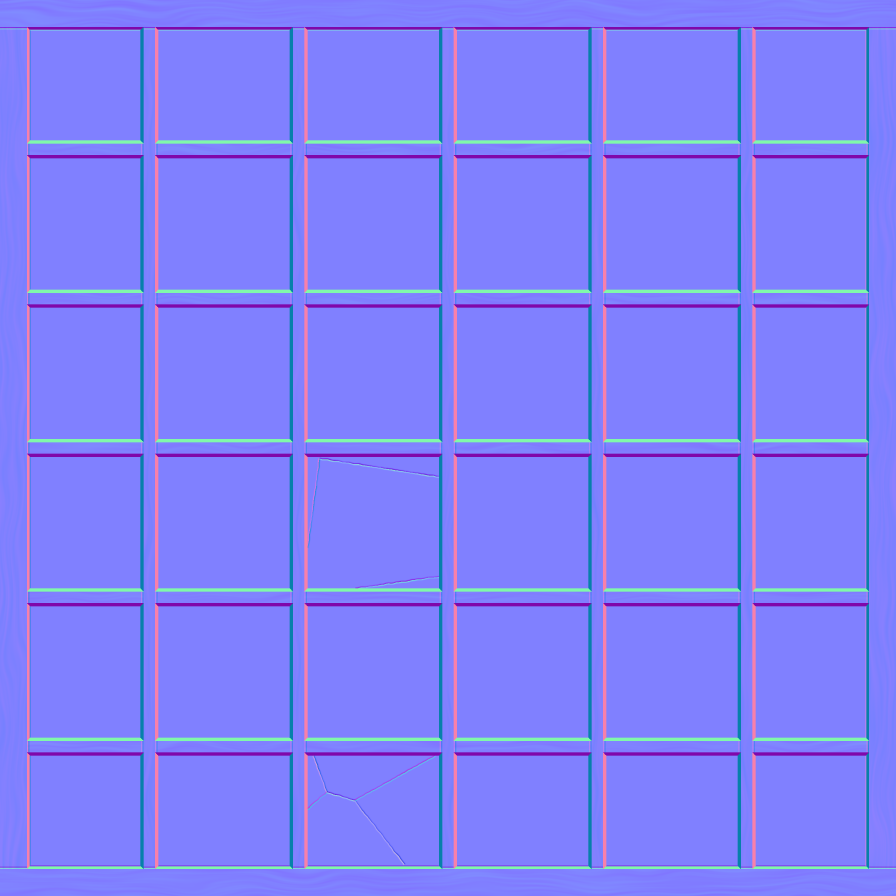
Write a Shadertoy shader that draws this texture map.

```glsl
// Normal map of a wooden lattice window: six by six panes, grained frame, two cracked panes.

// Lengths are in cells; the canvas is CELLS cells wide.
const float CELLS = 6.0;
const float FRAME_WIDTH = 0.181;
const float BAR_HALF_WIDTH = 0.039;
const float FRAME_BEVEL = 0.017;
const float BAR_BEVEL = 0.022;
const float LIP_WIDTH = 0.007;      // thin back slope where the frame meets the glass
const float SEAM_WIDTH = 0.008;
const float BEVEL_SLOPE = 2.8;
const float LIP_SLOPE = 0.7;
const float SEAM_SLOPE = 0.8;
const float GRAIN_SLOPE = 0.13;
const vec2 GRAIN_FREQ = vec2(34.0, 1.3);  // across, along the fibres
const float CRACK_WIDTH = 0.011;
const float CRACK_SLOPE = 0.9;
const float CRACKED_COLUMN = 2.0;
const int SAMPLES = 3;

// Crack segments (start, end) inside a cell: three in the upper pane, five in the lower.
const int CRACKS = 8;
const int UPPER_CRACKS = 3;
const float UPPER_ROW = 2.0;
const float LOWER_ROW = 0.0;
const vec4 CRACK[CRACKS] = vec4[CRACKS](
    vec4(0.14, 0.93, 0.95, 0.805), vec4(0.14, 0.93, 0.06, 0.33),
    vec4(0.38, 0.06, 0.95, 0.14), vec4(0.10, 0.94, 0.19, 0.695),
    vec4(0.19, 0.695, 0.375, 0.64), vec4(0.375, 0.64, 0.71, 0.21),
    vec4(0.19, 0.695, 0.055, 0.58), vec4(0.375, 0.64, 0.915, 0.94));

vec2 hashGradient(vec2 p) {
    vec3 q = fract(vec3(p.xyx) * vec3(0.1031, 0.1030, 0.0973));
    q += dot(q, q.yzx + 33.33);
    float angle = 6.2832 * fract((q.x + q.y) * q.z);
    return vec2(cos(angle), sin(angle));
}

float gradientNoise(vec2 p) {
    vec2 i = floor(p), f = p - i;
    vec2 u = f * f * f * (f * (f * 6.0 - 15.0) + 10.0);
    vec2 e = vec2(0.0, 1.0);
    float low = mix(dot(hashGradient(i), f), dot(hashGradient(i + e.yx), f - e.yx), u.x);
    float high = mix(dot(hashGradient(i + e), f - e), dot(hashGradient(i + 1.0), f - 1.0), u.x);
    return mix(low, high, u.y);
}

// Slope across the fibres; q = (across, along).
float grainSlope(vec2 q, float member) {
    q.y += 17.3 * member;
    float warp = 1.6 * gradientNoise(q * vec2(5.0, 2.2));
    float coarse = gradientNoise(q * GRAIN_FREQ + vec2(warp * 2.0, 0.0));
    float fine = gradientNoise(q * GRAIN_FREQ * vec2(2.1, 1.7) + vec2(warp * 3.0, 40.0));
    return GRAIN_SLOPE * (coarse + 0.5 * fine);
}

// Opposed slopes on the two sides of a joint, d measured from its edge.
float seamSlope(float d) {
    return d < 0.0 || d > 2.0 * SEAM_WIDTH ? 0.0 : SEAM_SLOPE * sign(SEAM_WIDTH - d);
}

vec2 crackTilt(vec2 p) {
    vec2 cell = floor(p), local = p - cell, tilt = vec2(0.0);
    if (cell.x != CRACKED_COLUMN) return tilt;
    for (int i = 0; i < CRACKS; i++) {
        if (cell.y != (i < UPPER_CRACKS ? UPPER_ROW : LOWER_ROW)) continue;
        vec2 start = CRACK[i].xy, span = CRACK[i].zw - start;
        vec2 dir = normalize(span), side = vec2(-dir.y, dir.x);
        float along = dot(local - start, dir);
        if (along < 0.0 || along > length(span)) continue;
        float d = dot(local - start, side);
        d += 0.005 * gradientNoise(vec2(along * 28.0, float(i) * 5.3));
        float depth = 0.75 + 0.7 * gradientNoise(vec2(along * 9.0, float(i) * 3.7));
        tilt -= sign(d) * side * depth * CRACK_SLOPE
              * (1.0 - smoothstep(0.2 * CRACK_WIDTH, CRACK_WIDTH, abs(d)));
    }
    return tilt;
}

vec2 surfaceTilt(vec2 p) {
    // Nearest lattice line on each axis, and distance beyond its flat face
    vec2 line = round(p), offset = p - line, side = sign(offset);
    bvec2 isFrame = bvec2(line.x < 0.5 || line.x > CELLS - 0.5,
                          line.y < 0.5 || line.y > CELLS - 0.5);
    vec2 d = abs(offset) - mix(vec2(BAR_HALF_WIDTH), vec2(FRAME_WIDTH), vec2(isFrame));

    // Frame rails cover the uprights, uprights cover the cross bars
    if (isFrame.y && d.y < 0.0)
        return vec2(0.0, grainSlope(p.yx, line.y + 11.0));
    if (d.x < 0.0) {
        float seam = isFrame.y ? side.y * seamSlope(d.y) : 0.0;
        return vec2(grainSlope(p, line.x), seam);
    }
    if (d.y < 0.0) {
        float seam = side.x * seamSlope(d.x) * (isFrame.x ? 1.0 : 0.5);
        return vec2(seam, grainSlope(p.yx, line.y + 11.0));
    }

    // Mitred bevels around each pane, then the glass
    bool upright = d.x < d.y;
    vec2 outward = upright ? vec2(side.x, 0.0) : vec2(0.0, side.y);
    bool onFrame = upright ? isFrame.x : isFrame.y;
    float edge = min(d.x, d.y), bevel = onFrame ? FRAME_BEVEL : BAR_BEVEL;
    if (edge < bevel) return outward * BEVEL_SLOPE;
    if (onFrame && edge < bevel + LIP_WIDTH) return -outward * LIP_SLOPE;
    return crackTilt(p);
}

void mainImage(out vec4 fragColor, in vec2 fragCoord) {
    vec3 color = vec3(0.0);
    for (int i = 0; i < SAMPLES * SAMPLES; i++) {
        vec2 jitter = (vec2(i % SAMPLES, i / SAMPLES) + 0.5) / float(SAMPLES) - 0.5;
        vec2 p = (fragCoord + jitter) / iResolution.xy * CELLS;
        color += 0.5 + 0.5 * normalize(vec3(surfaceTilt(p), 1.0));
    }
    fragColor = vec4(color / float(SAMPLES * SAMPLES), 1.0);
}
```
